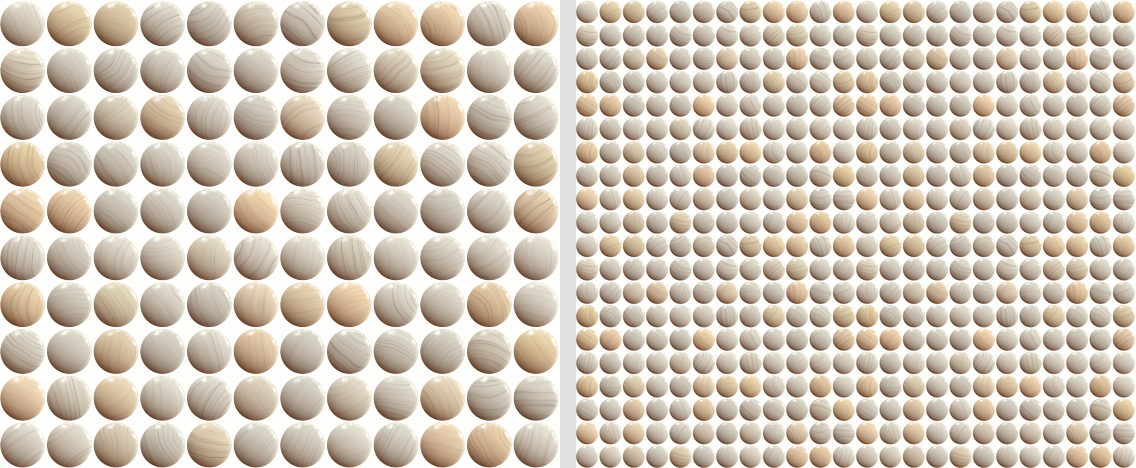
Left: one tile. Right: repeated 2 by 2.
This pattern is drawn by a Shadertoy shader. Its source:

```glsl
float hash(vec2 p) {
    vec3 q = fract(vec3(p.xyx) * 0.1031);
    q += dot(q, q.yzx + 33.33);
    return fract((q.x + q.y) * q.z);
}

float noise(vec2 p) {
    vec2 i = floor(p), f = fract(p);
    f = f * f * (3.0 - 2.0 * f);
    return mix(mix(hash(i), hash(i + vec2(1, 0)), f.x),
               mix(hash(i + vec2(0, 1)), hash(i + vec2(1, 1)), f.x), f.y);
}

// Bent growth rings: scattered thin veins, each with a soft shoulder
float woodGrain(vec2 p, vec2 id) {
    float angle = 3.1416 * hash(id + 17.0);
    float c = cos(angle), s = sin(angle);
    vec2 q = mat2(c, -s, s, c) * p;
    vec2 seed = 40.0 + 13.0 * id;
    float bend = 0.7 * (hash(id + 29.0) - 0.5);
    float across = q.y + bend * q.x * q.x + 0.22 * noise(q * 1.3 + seed);
    float u = across * mix(2.5, 5.5, hash(id + 41.0)) + 20.0;
    float veins = 0.0;
    for (int k = -1; k <= 1; k++) {
        float ring = floor(u) + float(k);
        vec2 key = vec2(ring, 0.0) + seed;
        float d = u - ring - 0.15 - 0.7 * hash(key);
        float line = exp(-d * d * 70.0);
        float shoulder = 0.4 * exp(-abs(d) * 4.0) * step(0.0, d);
        veins += (line + shoulder) * mix(0.15, 1.0, hash(key + 7.0));
    }
    float fade = mix(0.45, 1.0, noise(q * vec2(1.5, 3.0) + seed + 9.0));
    float streaks = noise(vec2(q.x * 0.8, across * 13.0) + seed) - 0.5;
    return veins * fade + 0.35 * streaks;
}

// Small broken window reflections along the upper and right rim
float gloss(vec2 p, vec2 id) {
    float r = length(p), a = atan(p.y, p.x);
    float flecks = noise(p * 11.0 + 19.0 * id);
    float top = exp(-pow((a - 1.85) / 0.17, 2.0)) * exp(-pow((r - 0.83) / 0.08, 2.0));
    float side = exp(-pow((a - 0.48) / 0.2, 2.0)) * exp(-pow((r - 0.89) / 0.06, 2.0));
    float arc = smoothstep(-0.1, 0.2, a) * smoothstep(2.2, 1.7, a)
              * exp(-pow((r - 0.92) / 0.05, 2.0));
    return clamp((top + side) * (0.5 + flecks)
               + arc * 0.7 * smoothstep(0.4, 0.75, flecks), 0.0, 1.0);
}

vec3 beadColor(vec2 p, vec2 id) {
    float r2 = min(dot(p, p), 1.0);

    // Shade deepens towards the lower left rim
    float slope = dot(p, vec2(-0.56, -0.83)) * mix(0.72, 1.12, r2);
    float shade = pow(clamp(0.5 + 0.5 * slope, 0.0, 1.0), 2.1);
    vec3 color = mix(vec3(0.89, 0.87, 0.82), vec3(0.41, 0.28, 0.20), shade);

    // Most beads are grey-beige, some cream or peach
    float warm = smoothstep(0.62, 0.95, hash(id + 3.0));
    vec3 tint = mix(vec3(1.05, 0.99, 0.84), vec3(1.07, 0.97, 0.87), hash(id + 5.0));
    color *= mix(vec3(0.99, 1.0, 1.0), tint, warm);
    color *= mix(0.97, 1.03, hash(id + 11.0));

    float strength = mix(0.05, 0.19, pow(hash(id + 23.0), 1.5));
    color *= 1.0 - strength * woodGrain(p, id) * vec3(0.85, 1.0, 1.12);

    // Pale reflected light on the right rim, then the gloss
    float rim = smoothstep(0.65, 1.0, r2) * smoothstep(-0.35, 0.75, dot(p, vec2(0.85, 0.53)));
    color = mix(color, vec3(0.98, 0.95, 0.86), 0.6 * rim);
    return mix(color, vec3(1.0, 0.995, 0.97), 0.95 * gloss(p, id));
}

void mainImage(out vec4 fragColor, in vec2 fragCoord) {
    // Twelve beads across, ten down
    vec2 grid = fragCoord / iResolution.xy * vec2(12, 10);
    vec2 id = mod(floor(grid), vec2(12, 10));
    vec2 p = (fract(grid) - vec2(0.487, 0.492)) / 0.486;

    float pixel = 20.6 / iResolution.y;
    float mask = smoothstep(0.6 * pixel, -0.6 * pixel, length(p) - 1.0 + 0.3 * pixel);
    vec3 color = mix(vec3(0.997, 0.996, 0.993), beadColor(p, id), mask);
    fragColor = vec4(color, 1.0);
}
```
